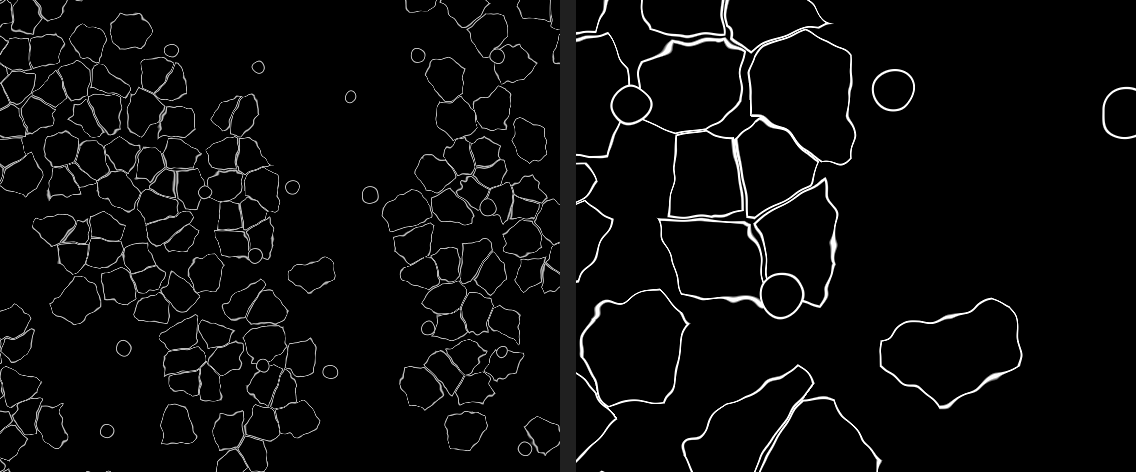
Left, the full canvas; right, a detail of the centre.
A WebGL 2 fragment shader for this pattern:

```glsl
#version 300 es
precision highp float;
// Thin pale outlines of irregular cells, in loose clusters on black.

uniform vec2 u_resolution;
out vec4 fragColor;

// Integer hash: two random values in 0..1 per lattice point and salt.
vec2 hash2(vec2 cell, int salt) {
    uvec3 v = uvec3(ivec3(ivec2(cell) + 1000, salt + 1));
    v = v * 1664525u + 1013904223u;
    v.x += v.y * v.z; v.y += v.z * v.x; v.z += v.x * v.y;
    v ^= v >> 16u;
    v.x += v.y * v.z; v.y += v.z * v.x;
    return vec2(v.xy >> 8u) / 16777216.0;
}

// Smooth value noise with two channels.
vec2 noise2(vec2 p, int salt) {
    vec2 i = floor(p), f = fract(p);
    f = f * f * (3.0 - 2.0 * f);
    return mix(mix(hash2(i, salt), hash2(i + vec2(1, 0), salt), f.x),
               mix(hash2(i + vec2(0, 1), salt), hash2(i + vec2(1, 1), salt), f.x), f.y);
}

vec2 cellCentre(vec2 cell) {
    return cell + hash2(cell, 1);
}

// Cells gather where a broad noise is high; a few stand alone.
bool isOccupied(vec2 cell) {
    vec2 h = hash2(cell, 2);
    float density = noise2(cell * 0.28 + 7.3, 3).x + 0.3 * (h.x - 0.5);
    return density > 0.54 || h.y < 0.05;
}

// Distance to an uneven, stretched polygon with a rounded limit.
float bodyDistance(vec2 q, vec2 cell) {
    vec2 shape = hash2(cell, 4);
    float d = length(q) - 0.76;
    for (int k = 0; k < 6; k++) {
        vec2 h = hash2(cell, 10 + k);
        float angle = (float(k) + 0.7 * h.x + shape.x) * 1.0472;
        float stretch = mix(1.0, 0.72, shape.y * abs(cos(angle - 6.28 * shape.x)));
        d = max(d, dot(q, vec2(cos(angle), sin(angle))) - mix(0.44, 0.74, h.y) * stretch);
    }
    return d;
}

// Box-filtered coverage of a line of the given width at d = 0.
float stroke(float d, float width, float pixel) {
    vec2 sides = clamp(0.5 + (d + vec2(0.5, -0.5) * width) / pixel, 0.0, 1.0);
    return sides.x - sides.y;
}

void main() {
    const float rows = 14.0;
    vec2 p = gl_FragCoord.xy / u_resolution.y * rows;
    float pixel = rows / u_resolution.y;
    float lineWidth = 0.022;

    // Bent and ragged coordinates
    vec2 w = p + 0.2 * (noise2(p * 1.8, 5) - 0.5) + 0.09 * (noise2(p * 5.0, 6) - 0.5);
    vec2 base = floor(w);

    // Nearest occupied cell owns this point
    float nearest = 1e3;
    vec2 owner = base, centre = base;
    for (int y = -1; y <= 1; y++)
    for (int x = -1; x <= 1; x++) {
        vec2 cell = base + vec2(x, y);
        vec2 c = cellCentre(cell);
        float d = distance(w, c);
        if (d < nearest && isOccupied(cell)) {
            nearest = d; owner = cell; centre = c;
        }
    }

    float ink = 0.0;
    if (nearest < 1.0) {
        // Free outline, cut by the walls shared with neighbours
        vec2 rough = noise2(p * 6.5, 7);
        float body = bodyDistance(w - centre, owner) + 0.07 * (rough.x - 0.5);
        float wall = -1e3;
        for (int y = -2; y <= 2; y++)
        for (int x = -2; x <= 2; x++) {
            vec2 cell = base + vec2(x, y);
            if (cell == owner || !isOccupied(cell)) continue;
            vec2 c = cellCentre(cell);
            wall = max(wall, dot(w - 0.5 * (centre + c), normalize(c - centre)));
        }
        // Each side draws its own wall, so shared edges run double
        float gap = mix(0.004, 0.036, noise2(p * 1.5, 8).x);
        ink = stroke(max(body, wall + gap), lineWidth, pixel);
    }

    // Scattered small round cells
    vec2 g = p / 2.3, spot = floor(g);
    vec2 h = hash2(spot, 20);
    if (h.x < 0.36) {
        float radius = mix(0.13, 0.26, h.y);
        vec2 q = (g - spot - mix(vec2(0.15), vec2(0.85), hash2(spot, 21))) * 2.3;
        float ring = length(q + 0.06 * (noise2(p * 4.0, 22) - 0.5)) - radius;
        ink *= clamp(0.5 + ring / pixel, 0.0, 1.0);
        ink = max(ink, stroke(ring, lineWidth, pixel));
    }

    fragColor = vec4(vec3(ink), 1.0);
}
```
